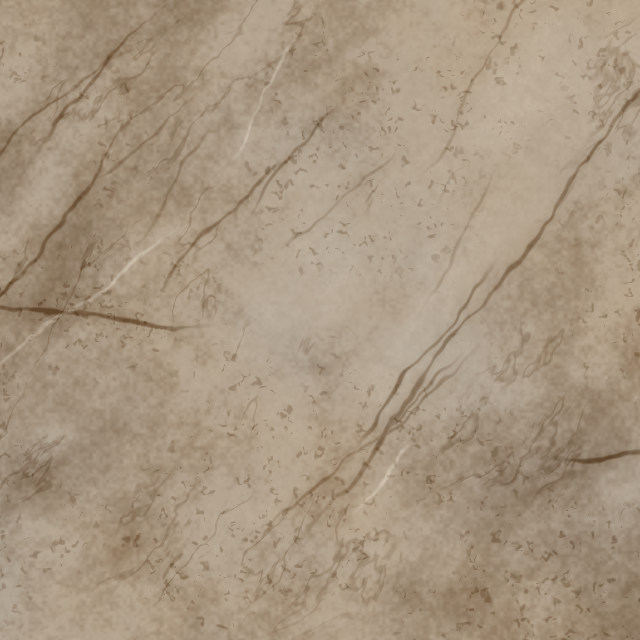
This texture is drawn by a WebGL 1 fragment shader. Its source:

```glsl
precision highp float;
// Weathered beige stone: a pale diagonal band over brown, streaked and mottled
// by layered noise, then scored with tapering cracks, faint broken seams,
// pale veins and small cellular pits. All lengths are in canvas units.
uniform vec2 u_resolution;

#define BASE_TONE 0.43
#define BAND_GAIN 0.50
#define STREAK_GAIN 1.05
#define MOTTLE_GAIN 0.75
#define GRAIN_GAIN 0.26
#define GRAIN_SCALE 190.0
#define CRACK_DEPTH 0.95
#define SEAM_DEPTH 0.38
#define PIT_SCALE 75.0
#define PIT_DEPTH 0.50
#define DARK_STONE vec3(0.53, 0.44, 0.34)
#define LIGHT_STONE vec3(0.73, 0.67, 0.59)

float hash(vec2 p) {
  vec3 q = fract(p.xyx * 0.1031);
  q += dot(q, q.yzx + 33.33);
  return fract((q.x + q.y) * q.z);
}

float noise(vec2 p) {
  vec2 cell = floor(p), f = fract(p);
  f = f * f * (3.0 - 2.0 * f);
  return mix(mix(hash(cell), hash(cell + vec2(1.0, 0.0)), f.x),
             mix(hash(cell + vec2(0.0, 1.0)), hash(cell + 1.0), f.x), f.y);
}

float fbm(vec2 p) {
  float sum = 0.0, gain = 0.5;
  for (int i = 0; i < 5; i++) {
    sum += gain * noise(p);
    p = mat2(0.8, 0.6, -0.6, 0.8) * p * 2.07 + 17.3;
    gain *= 0.52;
  }
  return sum;
}

// Wavering line from a to b that fades at its ends, with a soft stain beside it.
float crack(vec2 p, vec2 a, vec2 b, float width) {
  float len = length(b - a);
  vec2 dir = (b - a) / len, q = p - a;
  float along = dot(q, dir);
  float off = dot(q, vec2(-dir.y, dir.x));
  off += 0.007 * sin(along * 15.0 + a.x * 40.0) + 0.003 * sin(along * 39.0 + a.y * 60.0);
  off = abs(off + 0.008 * (noise(p * 48.0) - 0.5));
  float s = along / len;
  float taper = smoothstep(0.0, 0.25, s) * (1.0 - smoothstep(0.75, 1.0, s));
  float wear = noise(p * 26.0 + a * 50.0);
  float w = width * (0.4 + wear);
  float line = 1.0 - smoothstep(w * 0.3, w + 1.2 / u_resolution.y, off);
  return taper * (line * (0.45 + 0.55 * wear) + 0.2 * exp(-off / (width * 3.5)));
}

// Cellular pits: sparse round specks, broken up by warping the lookup.
float pits(vec2 p) {
  vec2 q = p * PIT_SCALE + 1.2 * vec2(noise(p * 130.0), noise(p * 130.0 + 40.0));
  vec2 cell = floor(q);
  float found = 0.0;
  for (int y = -1; y <= 1; y++) {
    for (int x = -1; x <= 1; x++) {
      vec2 id = cell + vec2(float(x), float(y));
      vec2 center = id + vec2(hash(id + 3.0), hash(id + 71.0));
      float radius = 0.5 * hash(id + 29.0);
      float present = step(0.72, hash(id + 113.0));
      found = max(found, present * (1.0 - smoothstep(radius * 0.4, radius + 0.12, length(q - center))));
    }
  }
  return found;
}

void main() {
  vec2 p = gl_FragCoord.xy / u_resolution.y;
  vec2 warp = vec2(fbm(p * 5.0 + 9.0), fbm(p * 5.0 + 31.0)) - 0.5;
  vec2 wp = p + 0.09 * warp;
  vec2 grainDir = vec2(dot(wp, vec2(0.6, 0.8)), dot(wp, vec2(0.8, -0.6)));

  // Broad tone: pale diagonal band, streaks along it, mottling, fine grain
  float band = exp(-pow((grainDir.y - 0.2) / 0.35, 2.0));
  float tone = BASE_TONE + BAND_GAIN * band + 0.15 * (grainDir.x - 0.7);
  tone += STREAK_GAIN * (fbm(grainDir * vec2(4.0, 11.0) + 5.0) - 0.5);
  tone += MOTTLE_GAIN * (fbm(wp * 13.0 + 60.0) - 0.5);
  tone += GRAIN_GAIN * (noise(p * GRAIN_SCALE) + noise(p * GRAIN_SCALE * 0.53 + 8.0) - 1.0);
  tone = min(tone, 0.85 + 0.4 * (tone - 0.85));

  // Faint seams where streaked noise crosses its middle value
  float seam = abs(fbm(grainDir * vec2(5.0, 16.0) + 83.0) - 0.49);
  float seamMask = smoothstep(0.48, 0.68, noise(p * 7.0 + 21.0));
  tone -= SEAM_DEPTH * seamMask * (1.0 - smoothstep(0.0, 0.035, seam));

  // Pits gather in rough patches
  float rough = smoothstep(0.36, 0.62, fbm(wp * 6.0 + 14.0));
  tone -= PIT_DEPTH * rough * pits(p);

  // Leading cracks: long diagonal, its twin, and two level ones
  float cut = crack(p, vec2(0.43, 0.10), vec2(1.12, 1.01), 0.0042);
  cut = max(cut, crack(p, vec2(0.54, 0.27), vec2(0.78, 0.61), 0.0030));
  cut = max(cut, crack(p, vec2(-0.12, 0.52), vec2(0.36, 0.49), 0.0036));
  cut = max(cut, crack(p, vec2(0.84, 0.285), vec2(1.20, 0.28), 0.0036));

  // Scattered hairline cracks and a few pale veins
  float pale = 0.0;
  for (int i = 0; i < 15; i++) {
    float k = float(i);
    vec2 center = vec2(0.8 * fract(k * 0.618 + 0.1), 0.22 + 0.78 * hash(vec2(k, 4.0)));
    float angle = 0.92 + 0.5 * (hash(vec2(k, 11.0)) - 0.5);
    vec2 reach = (0.08 + 0.2 * hash(vec2(k, 23.0))) * vec2(cos(angle), sin(angle));
    float mark = crack(p, center - reach, center + reach, 0.0024);
    if (i < 12) cut = max(cut, mark * (0.4 + 0.4 * hash(vec2(k, 37.0))));
    else pale = max(pale, mark);
  }
  tone += 0.45 * pale - CRACK_DEPTH * cut;

  vec3 color = mix(DARK_STONE, LIGHT_STONE, max(tone, -0.7));
  color += vec3(0.022, 0.0, -0.025) * (fbm(wp * 4.0 + 47.0) - 0.5) * 2.0;
  gl_FragColor = vec4(color, 1.0);
}
```
